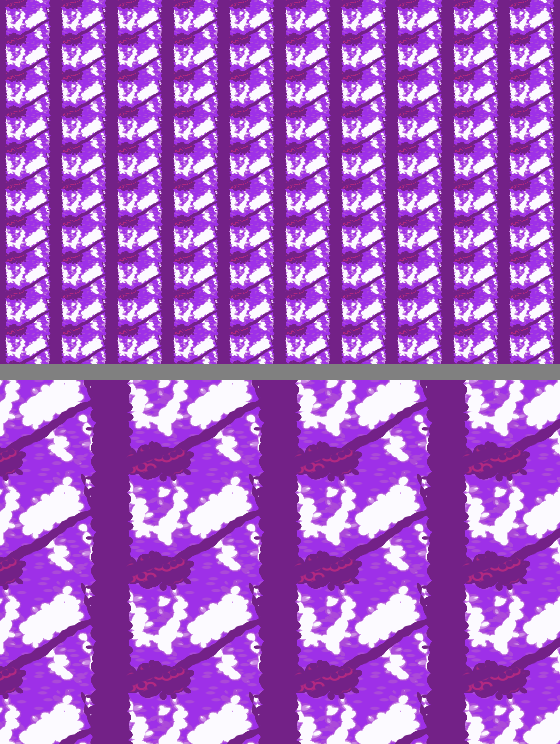
Top: the whole. Bottom: its middle third, enlarged.
Give the GLSL for this pattern, as a WebGL 1 fragment shader.

```glsl
precision highp float;
// A violet thicket in 10 by 10 identical tiles: trunks, leafy clumps and boughs.
// Tapered capsules that wrap in the tile form the sky gaps and the dark wood;
// wrapping cellular noise frays their edges and draws the curled pink strokes.
uniform vec2 u_resolution;

const vec2 REPEATS = vec2(10.0, 10.0);

vec2 hash2(vec2 c) {
  return fract(sin(vec2(dot(c, vec2(127.1, 311.7)), dot(c, vec2(269.5, 183.3)))) * 4375.85);
}

// Distance to the nearest scattered point; count is the whole cells per tile.
float cellular(vec2 p, vec2 count) {
  vec2 q = p * count;
  vec2 cell = floor(q);
  float nearest = 2.0;
  for (int j = -1; j <= 1; j++) {
    for (int i = -1; i <= 1; i++) {
      vec2 c = cell + vec2(float(i), float(j));
      nearest = min(nearest, length(c + hash2(mod(c, count)) - q));
    }
  }
  return nearest;
}

// Tapered capsule from a to b, wrapped in the tile; radii in tile heights.
float limb(vec2 p, vec2 a, vec2 b, float ra, float rb) {
  vec2 aspect = vec2(u_resolution.x / u_resolution.y * REPEATS.y / REPEATS.x, 1.0);
  vec2 d = p - 0.5 * (a + b);
  d = (d - floor(d + 0.5)) * aspect;
  vec2 h = 0.5 * (b - a) * aspect;
  float t = clamp(dot(d, h) / dot(h, h), -1.0, 1.0);
  return length(d - t * h) - mix(ra, rb, 0.5 + 0.5 * t);
}

// White gaps between the leaves.
float skyGaps(vec2 p) {
  float d = limb(p, vec2(0.11, 0.30), vec2(0.18, 0.66), 0.04, 0.09);
  d = min(d, limb(p, vec2(0.40, 0.42), vec2(0.32, 0.72), 0.06, 0.10));
  d = min(d, limb(p, vec2(0.28, 0.40), vec2(0.38, 0.31), 0.025, 0.03));
  d = min(d, limb(p, vec2(0.53, 0.62), vec2(0.72, 0.45), 0.13, 0.13));
  d = min(d, limb(p, vec2(0.72, 0.28), vec2(0.75, 0.52), 0.05, 0.10));
  d = min(d, limb(p, vec2(0.65, 0.83), vec2(0.70, 0.98), 0.06, 0.055));
  d = min(d, limb(p, vec2(0.70, 0.98), vec2(0.76, 1.04), 0.055, 0.04));
  d = min(d, limb(p, vec2(0.84, 0.68), vec2(0.89, 0.96), 0.03, 0.045));
  return min(d, limb(p, vec2(0.86, 0.28), vec2(0.89, 0.40), 0.03, 0.03));
}

void main() {
  vec2 tile = gl_FragCoord.xy / u_resolution * REPEATS;
  vec2 p = fract(vec2(tile.x, -tile.y));
  float px = REPEATS.y / u_resolution.y;
  float leaf = cellular(p, vec2(14.0, 11.0));
  float fray = (leaf - 0.45) * 0.13;

  // Violet leaves with short lighter flecks
  vec3 color = vec3(0.62, 0.19, 0.91);
  float fleck = cellular(p + 0.37, vec2(8.0, 15.0));
  color = mix(color, vec3(0.67, 0.29, 0.85), 1.0 - smoothstep(0.15, 0.28, fleck));

  // Sky gaps, edged in two lilacs
  float sky = skyGaps(p) + fray;
  color = mix(color, vec3(0.67, 0.29, 0.85), 1.0 - smoothstep(0.02, 0.02 + px, sky));
  color = mix(color, vec3(0.80, 0.55, 0.90), 1.0 - smoothstep(0.0, px, sky));
  color = mix(color, vec3(0.99, 0.98, 1.0), 1.0 - smoothstep(-0.5 * px, 0.4 * px, sky + 0.008));

  // Dark wood: trunk, leafy clump, rising bough and hanging twig
  float trunk = limb(p, vec2(-0.01, 0.0), vec2(-0.01, 1.0), 0.175, 0.175) + fray;
  float clump = limb(p, vec2(0.17, 0.09), vec2(0.38, 0.07), 0.15, 0.14) + fray;
  vec2 bend = vec2(0.0, 0.015 * sin(18.85 * p.x));
  float bough = limb(p + bend, vec2(0.40, 0.98), vec2(0.93, 0.48), 0.05, 0.026) + 0.25 * fray;
  float twig = limb(p, vec2(0.82, 0.20), vec2(0.90, 0.62), 0.012, 0.02) + 0.3 * fray;
  float wood = min(min(trunk, clump), min(bough, twig));
  color = mix(color, vec3(0.45, 0.13, 0.53), 1.0 - smoothstep(-0.5 * px, 0.5 * px, wood));

  // Pink curls on the clump and broken strokes along the bough
  float curl = 1.0 - smoothstep(0.05, 0.16, abs(leaf - 0.42));
  curl *= smoothstep(-0.1, 0.5, sin(6.2832 * (3.0 * p.x + 5.0 * p.y)));
  float lit = 1.0 - smoothstep(-0.05, -0.015, min(clump, bough + 0.02));
  color = mix(color, vec3(0.78, 0.17, 0.50), 0.75 * curl * lit);

  gl_FragColor = vec4(color, 1.0);
}
```
